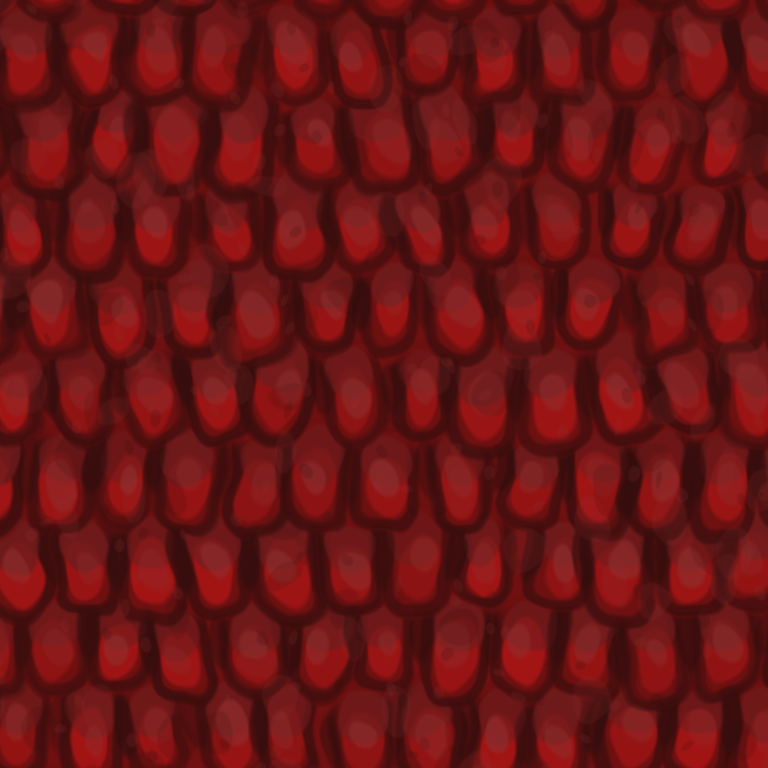
Write a WebGL 1 fragment shader that draws this pattern.

```glsl
precision highp float;
uniform vec2 u_resolution;

const vec2 GRID = vec2(11.4, 9.0);
const vec3 BASE_RED = vec3(0.44, 0.065, 0.065);
const vec3 DEEP_RED = vec3(0.40, 0.055, 0.055);
const vec3 BRIGHT_RED = vec3(0.69, 0.085, 0.085);
const vec3 DULL_RED = vec3(0.43, 0.11, 0.115);
const vec3 PALE_RED = vec3(0.56, 0.19, 0.19);
const vec3 SHADOW = vec3(0.19, 0.05, 0.05);

float hash(vec2 p) {
  return fract(sin(dot(p, vec2(127.1, 311.7))) * 43758.5453);
}

float signedHash(vec2 p) {
  return hash(p) * 2.0 - 1.0;
}

float noise(vec2 p) {
  vec2 i = floor(p);
  vec2 f = fract(p);
  f = f * f * (3.0 - 2.0 * f);
  float low = mix(hash(i), hash(i + vec2(1.0, 0.0)), f.x);
  float high = mix(hash(i + vec2(0.0, 1.0)), hash(i + 1.0), f.x);
  return mix(low, high, f.y);
}

vec2 rotate(vec2 p, float angle) {
  float c = cos(angle);
  float s = sin(angle);
  return vec2(c * p.x - s * p.y, s * p.x + c * p.y);
}

float ellipse(vec2 p, vec2 radius) {
  return (length(p / radius) - 1.0) * min(radius.x, radius.y);
}

float capsule(vec2 p, vec2 core, float radius) {
  return length(max(abs(p) - core, 0.0)) - radius;
}

// Translucent brush layer inside a signed distance
vec3 paint(vec3 under, vec3 pigment, float d, float opacity) {
  return mix(under, pigment, opacity * (1.0 - smoothstep(-0.025, 0.025, d)));
}

vec3 drawScale(vec3 colour, vec2 q, vec2 id) {
  float lean = 0.16 * signedHash(id + 3.1);
  float size = 1.0 + 0.12 * signedHash(id + 7.7);
  q += vec2(0.07, 0.06) * vec2(signedHash(id + 1.3), signedHash(id + 5.9));
  q = rotate(q, lean) / size;
  float body = capsule(q, vec2(0.05, 0.30), 0.27);

  // Scale body
  colour = paint(colour, DEEP_RED, body - 0.07, 0.5);
  colour = paint(colour, BASE_RED, body, 0.75);

  // Overlapping dark strokes around the sides and the lower rim
  for (int i = 0; i < 2; i++) {
    vec2 seed = id + 11.0 + float(i) * 4.7;
    vec2 shift = 0.04 * vec2(signedHash(seed), signedHash(seed + 2.0));
    float rim = abs(capsule(q + shift, vec2(0.05, 0.30), 0.27)) - 0.065;
    float topFade = 1.0 - smoothstep(0.3, 0.55, q.y);
    colour = paint(colour, SHADOW, rim, topFade * (0.24 + 0.26 * hash(seed + 9.0)));
  }

  // Lit lower face, dull upper wash and pale highlight
  vec2 lit = q + vec2(0.03 * signedHash(id + 17.0), 0.08);
  colour = paint(colour, BRIGHT_RED, ellipse(lit, vec2(0.23, 0.37)), 0.45 + 0.35 * hash(id + 19.0));
  vec2 wash = q - vec2(0.05 * signedHash(id + 23.0), 0.24);
  colour = paint(colour, DULL_RED, ellipse(wash, vec2(0.29, 0.30)), 0.5 + 0.3 * hash(id + 29.0));
  vec2 shine = rotate(q - 0.07 * vec2(signedHash(id + 31.0), signedHash(id + 37.0)), -0.3 + lean);
  vec2 shineSize = vec2(0.15, 0.22) * (0.8 + 0.4 * hash(id + 41.0));
  colour = paint(colour, PALE_RED, ellipse(shine, shineSize), 0.25 + 0.35 * hash(id + 43.0));

  // Dark daub in the gap beside the scale
  vec2 gap = q + vec2(0.39, -0.10 + 0.08 * signedHash(id + 47.0));
  return paint(colour, SHADOW, ellipse(gap, vec2(0.12, 0.36)), 0.3 + 0.4 * hash(id + 53.0));
}

vec3 drawRows(vec3 colour, vec2 p) {
  // Lower rows first, so each row overlaps the one beneath it
  for (int j = -1; j <= 1; j++) {
    float row = floor(p.y) + float(j);
    float phase = 0.25 + 0.5 * mod(row, 2.0) + 0.12 * signedHash(vec2(row, 61.0));
    float nearest = floor(p.x - phase + 0.5);
    for (int i = -1; i <= 1; i++) {
      float column = nearest + float(i);
      vec2 q = p - vec2(column + phase, row + 0.4);
      q.x *= GRID.y / GRID.x;
      colour = drawScale(colour, q, vec2(column, row));
    }
  }
  return colour;
}

// Scattered translucent dabs, at most one per cell
vec3 drawDabs(vec3 colour, vec2 p, float radius, float opacity, float seed) {
  for (int j = -1; j <= 1; j++) {
    for (int i = -1; i <= 1; i++) {
      vec2 id = floor(p) + vec2(float(i), float(j));
      vec2 q = p - id - vec2(hash(id + seed), hash(id + seed + 5.0));
      q = rotate(q, 3.0 * hash(id + seed + 8.0));
      float d = ellipse(q, radius * vec2(1.0, 0.5 + 0.5 * hash(id + seed + 13.0)));
      vec3 pigment = mix(SHADOW, PALE_RED, step(0.45, hash(id + seed + 21.0)));
      colour = paint(colour, pigment, d, opacity * step(0.4, hash(id + seed + 34.0)));
    }
  }
  return colour;
}

void main() {
  vec2 p = gl_FragCoord.xy / u_resolution * GRID;
  vec2 wobble = vec2(noise(p * 2.3), noise(p * 2.3 + 40.0)) - 0.5;
  p += 0.15 * wobble;
  vec3 colour = drawRows(BASE_RED, p);
  colour = drawDabs(colour, p * 1.3, 0.36, 0.16, 71.0);
  colour = drawDabs(colour, p * 1.9, 0.16, 0.18, 97.0);
  gl_FragColor = vec4(colour, 1.0);
}
```
